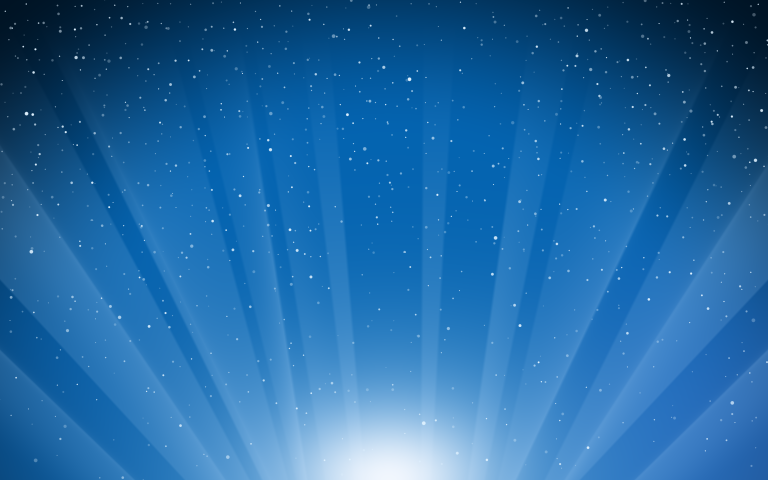
This background is drawn by a WebGL 2 fragment shader. Its source:

```glsl
#version 300 es
precision highp float;
// Night sky in deep blue: a white glow on the lower edge sends out a fan of
// pale rays under scattered stars. Rays are wedges between pairs of slanted
// lines; stars are hashed discs in several grids of growing density.
uniform vec2 u_resolution;
out vec4 outColor;

float hash(vec2 p) {
    vec3 q = fract(vec3(p.xyx) * 0.1031);
    q += dot(q, q.yzx + 33.33);
    return fract((q.x + q.y) * q.z);
}

// Signed offset from a line given by its x at the bottom and at two thirds height
float lineOffset(vec2 p, vec2 line) {
    return p.x - mix(line.x, line.y, p.y * 1.5);
}

// Wedge between two lines, its strength going from gain.x to gain.y
float ray(vec2 p, vec2 left, vec2 right, vec2 gain) {
    float a = lineOffset(p, left);
    float b = -lineOffset(p, right);
    float soft = 0.0025 + 0.7 / u_resolution.y;
    float inside = smoothstep(-soft, soft, a) * smoothstep(-soft, soft, b);
    float across = clamp(a / max(a + b, 0.001), 0.0, 1.0);
    return inside * mix(gain.x, gain.y, smoothstep(0.0, 1.0, across));
}

float rayFan(vec2 p) {
    // Left side, from the outside in
    float light = ray(p, vec2(0.08, -0.85), vec2(0.28, -0.41), vec2(0.0, 0.16));
    light += ray(p, vec2(0.385, -0.23), vec2(0.469, 0.02), vec2(0.16, 0.28));
    light += ray(p, vec2(0.469, 0.02), vec2(0.52, 0.167), vec2(0.14, 0.16));
    light += ray(p, vec2(0.546, 0.219), vec2(0.60, 0.423), vec2(0.20, 0.14));
    light += ray(p, vec2(0.617, 0.454), vec2(0.64, 0.54), vec2(0.10, 0.20));
    light += ray(p, vec2(0.677, 0.569), vec2(0.737, 0.658), vec2(0.12, 0.05));
    light += ray(p, vec2(0.737, 0.658), vec2(0.76, 0.706), vec2(0.18));
    // Right side, from the inside out
    light += ray(p, vec2(0.877, 0.881), vec2(0.898, 0.933), vec2(0.16));
    light += ray(p, vec2(0.975, 1.067), vec2(1.01, 1.144), vec2(0.20, 0.14));
    light += ray(p, vec2(1.038, 1.19), vec2(1.075, 1.39), vec2(0.10, 0.20));
    light += ray(p, vec2(1.135, 1.469), vec2(1.177, 1.606), vec2(0.14, 0.16));
    light += ray(p, vec2(1.177, 1.606), vec2(1.208, 1.835), vec2(0.28, 0.18));
    light += ray(p, vec2(1.323, 2.004), vec2(1.5, 2.5), vec2(0.18, 0.0));

    // Soft glints along the brightest edges
    vec2 glints[7] = vec2[7](vec2(0.28, -0.41), vec2(0.469, 0.02),
        vec2(0.563, 0.24), vec2(0.638, 0.535), vec2(1.073, 1.385),
        vec2(1.177, 1.606), vec2(1.323, 2.004));
    for (int i = 0; i < 7; i++) {
        light += 0.09 * exp(-abs(lineOffset(p, glints[i])) / 0.010);
    }
    return light * (1.0 - smoothstep(0.42, 0.97, p.y));
}

float stars(vec2 p) {
    float pixel = 1.0 / u_resolution.y;
    float light = 0.0;
    for (int i = 0; i < 4; i++) {
        float layer = float(i);
        float cells = 11.0 + 6.0 * layer;
        vec2 grid = p * cells + layer * 7.3;
        vec2 id = floor(grid) + layer * 61.0;
        vec2 center = 0.15 + 0.7 * vec2(hash(id + 3.7), hash(id + 19.1));
        float dist = length(fract(grid) - center) / cells;
        float radius = mix(0.0035, 0.0012, layer / 3.0) * mix(0.7, 1.1, hash(id + 41.3));
        float present = step(hash(id), mix(0.18, 0.62, smoothstep(0.0, 0.9, p.y)));
        float bright = mix(0.25, 1.0, pow(hash(id + 73.9), 1.5));
        float disc = 1.0 - smoothstep(radius - pixel * 0.7, radius + pixel * 0.7, dist);
        light = max(light, disc * present * bright);
    }
    return light;
}

void main() {
    vec2 p = gl_FragCoord.xy / u_resolution.y;
    p.x += 0.8 - 0.5 * u_resolution.x / u_resolution.y;

    // Blue dome darkening toward the upper corners
    float dome = length((p - vec2(0.81, 0.25)) * vec2(0.85, 1.0));
    vec3 color = mix(vec3(0.015, 0.39, 0.69), vec3(0.0, 0.075, 0.14),
                     smoothstep(0.46, 1.02, dome));

    // Lower sides, with a violet tint on the right
    float low = 1.0 - smoothstep(0.1, 0.7, p.y);
    color = mix(color, vec3(0.06, 0.34, 0.60), 0.4 * low * (1.0 - smoothstep(0.1, 0.7, p.x)));
    color = mix(color, vec3(0.22, 0.44, 0.78), 0.55 * low * smoothstep(0.9, 1.5, p.x));

    // Wide haze, rays, then the white core
    vec2 source = p - vec2(0.81, 0.0);
    vec2 haze = source / vec2(0.42, 0.30);
    color = mix(color, vec3(0.55, 0.75, 0.92), 0.8 * exp(-dot(haze, haze)));
    color = mix(color, vec3(0.62, 0.79, 0.95), min(rayFan(p), 0.6));
    vec2 core = source / vec2(0.19, 0.13);
    color = mix(color, vec3(0.97, 0.98, 1.0), 0.95 * exp(-dot(core, core)));

    color = mix(color, vec3(0.88, 0.95, 1.0), stars(p));
    outColor = vec4(color, 1.0);
}
```
